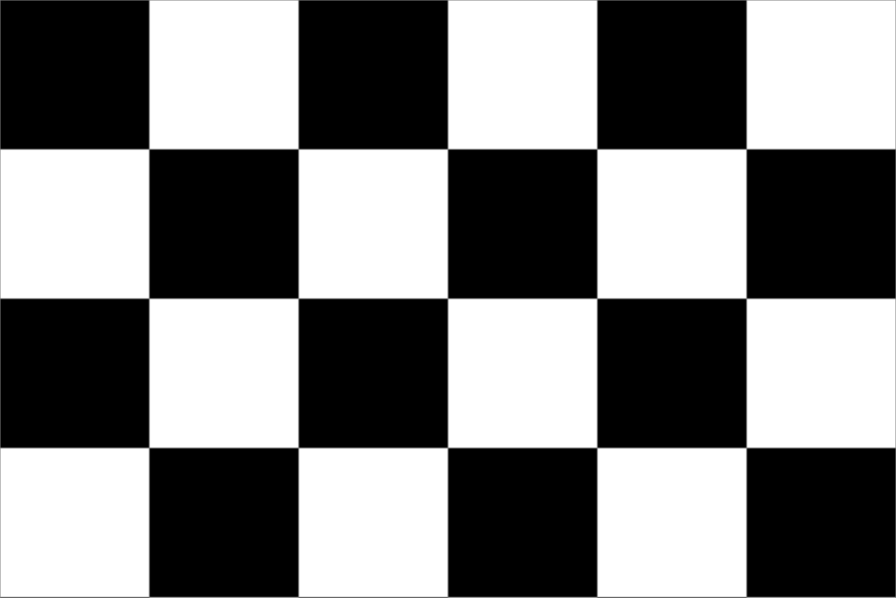
A WebGL 2 fragment shader for this pattern:

```glsl
#version 300 es
precision highp float;
// Black and white checkerboard, six squares across and just over four down,
// counted from the top left. Each axis is a soft square wave, and the
// product of the two waves picks the colour.

uniform vec2 u_resolution;
out vec4 fragColor;

// Signed distance to the nearest grid line, positive in even cells.
vec2 stripeDistance(vec2 cell) {
  return abs(mod(cell - 0.5, 2.0) - 1.0) - 0.5;
}

void main() {
  // Cell coordinates: one unit per square, y running down from the top.
  float cellSize = u_resolution.x / 6.0;
  vec2 fromTopLeft = vec2(gl_FragCoord.x, u_resolution.y - gl_FragCoord.y);
  vec2 cell = fromTopLeft / cellSize;

  // Slightly soft edges, never narrower than the pixel grid can show.
  float softness = max(0.0096, 0.8 / cellSize);
  vec2 wave = smoothstep(-softness, softness, stripeDistance(cell)) * 2.0 - 1.0;

  // Equal signs give black, opposite signs give white.
  float whiteness = 0.5 - 0.5 * wave.x * wave.y;
  vec3 black = vec3(0.0);
  vec3 white = vec3(1.0);
  fragColor = vec4(mix(black, white, whiteness), 1.0);
}
```
